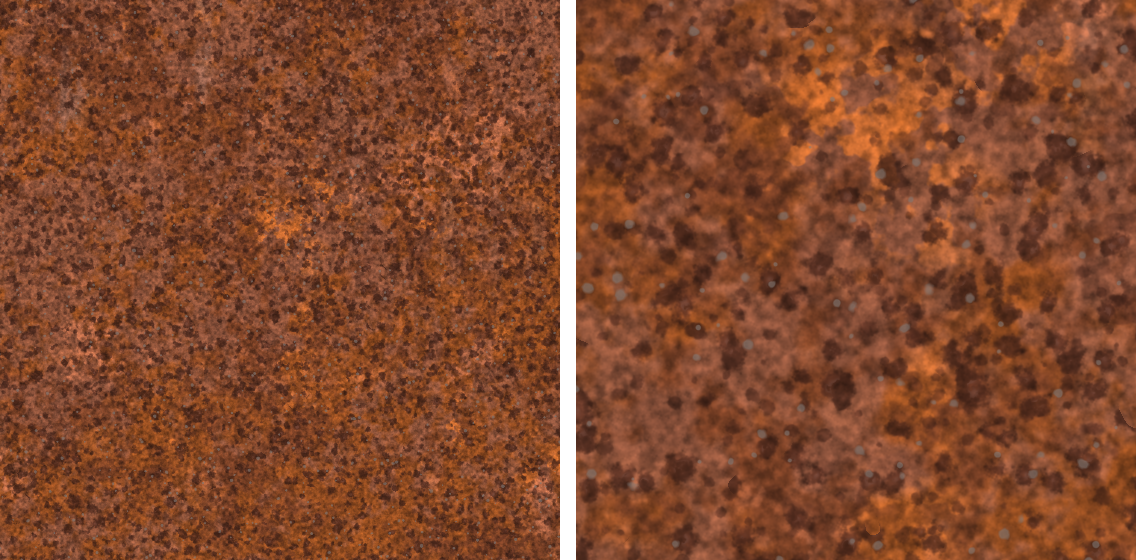
Left, the full canvas; right, a detail of the centre.
Reproduce this texture procedurally as a three.js fragment shader.

```glsl
// Weathered rust plate: brown, ochre and mauve oxide mixed by layered noise,
// with pale vertical run-off, flaky bright patches, dark crumbly pits
// and tiny grey mineral flecks under a fine gritty grain.
varying vec2 vUv;

const vec3 BROWN = vec3(0.475, 0.25, 0.145);
const vec3 OCHRE = vec3(0.575, 0.298, 0.125);
const vec3 MAUVE = vec3(0.545, 0.325, 0.24);
const vec3 RUNOFF = vec3(0.57, 0.385, 0.315);
const vec3 ORANGE = vec3(0.80, 0.42, 0.17);
const vec3 SALMON = vec3(0.75, 0.43, 0.29);
const vec3 PIT = vec3(0.28, 0.145, 0.105);
const vec3 PIT_CORE = vec3(0.44, 0.29, 0.25);
const vec3 FLECK = vec3(0.52, 0.48, 0.46);

float hash(vec2 p) {
  vec3 q = fract(p.xyx * 0.1031);
  q += dot(q, q.yzx + 33.33);
  return fract((q.x + q.y) * q.z);
}

vec2 hash2(vec2 p) {
  return vec2(hash(p), hash(p + 57.0));
}

float noise(vec2 p) {
  vec2 cell = floor(p);
  vec2 f = fract(p);
  f = f * f * (3.0 - 2.0 * f);
  float low = mix(hash(cell), hash(cell + vec2(1.0, 0.0)), f.x);
  float high = mix(hash(cell + vec2(0.0, 1.0)), hash(cell + 1.0), f.x);
  return mix(low, high, f.y);
}

// Three octaves, normalised to 0..1, each one turned to hide the lattice.
float fbm(vec2 p) {
  float sum = 0.0;
  float weight = 4.0 / 7.0;
  for (int i = 0; i < 3; i++) {
    sum += weight * noise(p);
    p = mat2(1.6, 1.2, -1.2, 1.6) * p + 19.0;
    weight *= 0.5;
  }
  return sum;
}

// Scattered spots with crumbly rims: x is the spot mask, y that of its core.
vec2 spots(vec2 p, float chance, float minRadius, float maxRadius, float crumble) {
  vec2 cell = floor(p);
  vec2 masks = vec2(0.0);
  for (int j = -1; j <= 1; j++) {
    for (int i = -1; i <= 1; i++) {
      vec2 id = cell + vec2(float(i), float(j));
      float present = step(hash(id + 13.0), chance);
      float radius = mix(minRadius, maxRadius, hash(id + 29.0));
      float d = length(p - id - hash2(id)) / radius + crumble;
      vec2 spot = 1.0 - smoothstep(vec2(0.45, 0.1), vec2(1.1, 0.45), vec2(d));
      masks = max(masks, present * spot);
    }
  }
  return masks;
}

// Base oxide tones, greyer towards the top and more ochre below.
vec3 oxide(vec2 uv, float grit) {
  float mottle = fbm(uv * 32.0 + 8.0);
  float ochre = 0.5 * fbm(uv * 7.0 + 3.0) + 0.5 * mottle;
  ochre += 0.3 * (grit - 0.5) - 0.08 * (uv.y - 0.5);
  float mauve = 0.45 * fbm(uv * 5.0 + 40.0) + 0.55 * fbm(uv * 36.0 + 51.0);
  mauve += 0.3 * (grit - 0.5) + 0.07 * (uv.y - 0.5);
  vec3 color = mix(BROWN, OCHRE, smoothstep(0.36, 0.64, ochre));
  return mix(color, MAUVE, 0.85 * smoothstep(0.44, 0.66, mauve));
}

// Pale vertical streaks that fade out down the plate.
float runoff(vec2 uv, float grit) {
  float streak = noise(vec2(uv.x * 25.0, uv.y * 3.5) + 5.0);
  float breakup = smoothstep(0.3, 0.65, fbm(uv * vec2(45.0, 25.0)) + 0.5 * (grit - 0.5));
  return smoothstep(0.58, 0.9, streak) * breakup * mix(0.1, 0.8, smoothstep(0.4, 0.85, uv.y));
}

// Ragged flaking patches, commonest in a band across the upper middle.
float flakes(vec2 uv, float grit) {
  float band = exp(-pow((uv.y - 0.66) / 0.16, 2.0));
  float region = 0.7 * fbm(uv * 6.0 + 90.0) + 0.3 * fbm(uv * 22.0 + 4.0) + 0.05 * band;
  float ragged = fbm(uv * 62.0 + 21.0) + 0.6 * (grit - 0.5);
  return smoothstep(0.55, 0.70, region) * smoothstep(0.46, 0.62, ragged);
}

void main() {
  vec2 uv = vUv;
  float grit = fbm(uv * 105.0 + 11.0);
  float grain = fbm(uv * 190.0 + 63.0);
  vec3 color = oxide(uv, grit);
  color = mix(color, RUNOFF, runoff(uv, grit));

  vec3 flakeColor = mix(ORANGE, SALMON, smoothstep(0.4, 0.6, fbm(uv * 9.0 + 33.0)));
  color = mix(color, flakeColor, 0.75 * flakes(uv, grit));

  // Dark corrosion: loose peppering, then large and small crumbling pits.
  float pepper = smoothstep(0.54, 0.7, fbm(uv * 75.0 + 47.0));
  color = mix(color, PIT, 0.45 * pepper * smoothstep(0.38, 0.62, fbm(uv * 9.0 + 77.0)));
  float crumble = 1.3 * (fbm(uv * 85.0 + 29.0) - 0.5) + 0.9 * (grain - 0.5);
  float density = mix(0.35, 0.75, smoothstep(0.35, 0.6, fbm(uv * 10.0 + 15.0)));
  vec2 large = spots(uv * 46.0, density, 0.26, 0.48, crumble);
  vec2 small = spots(uv * 84.0 + 31.0, 0.25, 0.25, 0.45, crumble);
  color = mix(color, PIT, max(0.72 * large.x, 0.5 * small.x));
  color = mix(color, PIT_CORE, 0.4 * large.y * smoothstep(0.45, 0.6, grain));

  color *= 1.0 + 0.75 * (grain - 0.5) + 0.3 * (grit - 0.5);
  float fleck = spots(uv * 95.0 + 7.0, 0.11, 0.14, 0.34, 1.2 * (grain - 0.5)).x;
  color = mix(color, FLECK, 0.6 * fleck);
  gl_FragColor = vec4(color, 1.0);
}
```
